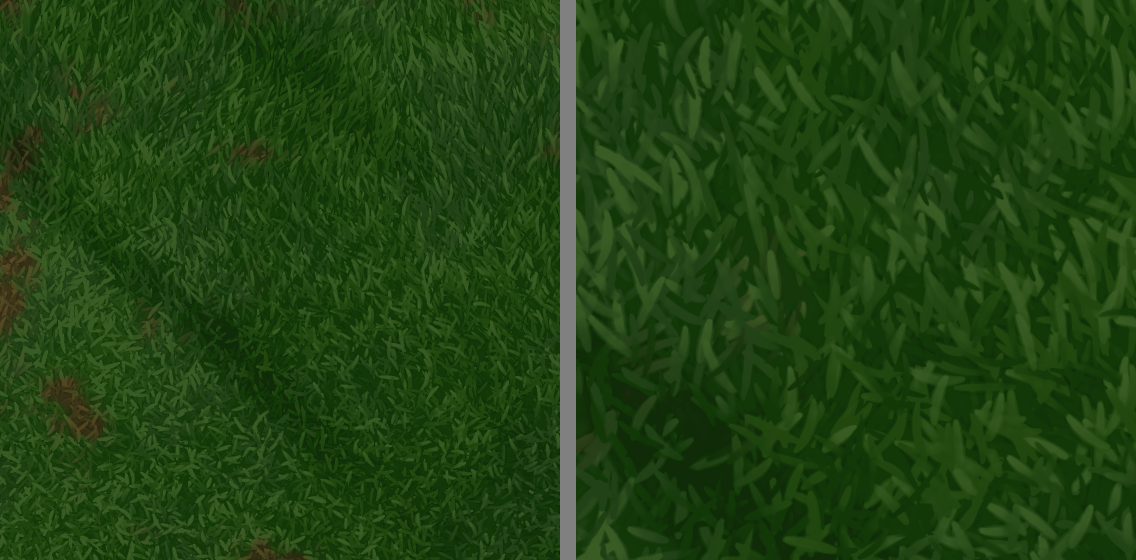
Left: the whole. Right: its middle third, enlarged.
Give the GLSL for this texture, as a WebGL 1 fragment shader.

```glsl
precision highp float;
uniform vec2 u_resolution;

#define BLADE_CELLS 26.0
#define BLADE_LAYERS 14
#define BLADE_WIDTH 0.085
#define BLADE_CONTRAST 0.70
#define PATCH_CONTRAST 0.28
#define FURROW_DEPTH 0.26
#define FURROW_WIDTH 0.04
#define DRY_AMOUNT 0.75

const vec3 SHADOW = vec3(0.06, 0.17, 0.03);
const vec3 DEEP   = vec3(0.07, 0.22, 0.03);
const vec3 LEAF   = vec3(0.13, 0.28, 0.06);
const vec3 DULL   = vec3(0.13, 0.26, 0.09);
const vec3 PALE   = vec3(0.22, 0.36, 0.14);
const vec3 STRAW  = vec3(0.27, 0.30, 0.13);
const vec3 EARTH  = vec3(0.26, 0.20, 0.10);

float hash(vec2 p) {
  vec3 q = fract(p.xyx * vec3(0.1031, 0.1030, 0.0973));
  q += dot(q, q.yzx + 33.33);
  return fract((q.x + q.y) * q.z);
}

float noise(vec2 p) {
  vec2 i = floor(p), f = fract(p);
  f = f * f * (3.0 - 2.0 * f);
  return mix(mix(hash(i), hash(i + vec2(1.0, 0.0)), f.x),
             mix(hash(i + vec2(0.0, 1.0)), hash(i + 1.0), f.x), f.y);
}

float fbm(vec2 p) {
  return 0.55 * noise(p) + 0.3 * noise(p * 2.1 + 17.0) + 0.15 * noise(p * 4.3 + 41.0);
}

float furrow(float d) {
  return exp(-d * d / (FURROW_WIDTH * FURROW_WIDTH));
}

// Broad light and shade: two parallel diagonal furrows and soft patches
float lawnLight(vec2 p) {
  float d = dot(p, vec2(0.68, 0.735)) - 0.551 + 0.04 * (noise(p * 9.0) - 0.5);
  float light = 0.45 + PATCH_CONTRAST * (fbm(p * 4.0 + 5.0) - 0.5);
  light += 0.10 * (1.0 - smoothstep(-0.08, 0.0, d));
  light += 0.12 * smoothstep(0.49, 0.58, d) * smoothstep(0.65, 0.95, p.y);
  light -= 0.06 * smoothstep(0.35, 0.7, p.x) * (1.0 - smoothstep(0.3, 0.6, p.y));
  light -= FURROW_DEPTH * furrow(d) * (1.0 - smoothstep(0.45, 0.75, p.x));
  light -= 0.6 * FURROW_DEPTH * furrow(d - 0.46) * (1.0 - smoothstep(0.6, 0.85, p.x));
  return light;
}

vec3 grassColour(float tone, float dull, float dry, float earth) {
  vec3 c = mix(SHADOW, DEEP, smoothstep(0.0, 0.22, tone));
  c = mix(c, mix(LEAF, DULL, dull), smoothstep(0.26, 0.48, tone));
  c = mix(c, PALE, smoothstep(0.54, 0.86, tone));
  c = mix(c, STRAW * (0.5 + 0.6 * tone), dry);
  return mix(c, EARTH * (0.5 + 0.9 * tone), earth);
}

void main() {
  vec2 p = gl_FragCoord.xy / min(u_resolution.x, u_resolution.y);
  float light = lawnLight(p);
  float height = smoothstep(0.1, 0.9, p.y + 0.25 * (p.x - 0.5));

  // Blades grow longer and more upright toward the top
  float halfLength = mix(0.46, 0.80, height);
  float spread = mix(3.0, 1.3, height);
  float lean = 1.2 * (noise(p * 5.0 + 3.0) - 0.5);

  // Dim ground, then layers of bent tapering blades with soft shade around them
  float tone = light - 0.15 + 0.16 * (noise(p * 110.0) - 0.5);
  float bladeDry = 0.5;
  for (int k = 0; k < BLADE_LAYERS; k++) {
    float layer = float(k);
    vec2 g = p * BLADE_CELLS + vec2(layer * 7.37, layer * 3.71);
    vec2 base = floor(g);
    for (int j = -1; j <= 1; j++) {
      for (int i = -1; i <= 1; i++) {
        vec2 cell = base + vec2(float(i), float(j));
        vec2 seed = cell + layer * 61.0;
        float r1 = hash(seed + 11.3), r2 = hash(seed + 47.9);
        float r3 = hash(seed + 83.1), r4 = hash(seed + 129.7);
        float angle = lean + spread * (r3 - 0.5);
        float c = cos(angle), s = sin(angle);
        vec2 q = g - cell - vec2(r1, r2);
        q = vec2(c * q.x - s * q.y, s * q.x + c * q.y);
        float along = q.y / (halfLength * (0.6 + 0.4 * r1));
        float bend = (r2 - 0.5) * 0.9;
        float x = abs(q.x - bend * q.y * q.y);
        float body = max(0.0, 1.0 - along * along);
        float w = BLADE_WIDTH * (0.7 + 0.6 * r4) * sqrt(body) + 0.001;
        float ends = smoothstep(0.0, 0.25, body);
        float shade = ends * (1.0 - smoothstep(w, 2.4 * w, x));
        float blade = ends * (1.0 - smoothstep(0.45 * w, 1.25 * w, x));
        float bladeTone = light + 0.12 + BLADE_CONTRAST * (r4 - 0.5) + 0.09 * along;
        tone -= 0.05 * shade;
        tone = mix(tone, bladeTone, 0.92 * blade);
        bladeDry = mix(bladeDry, r3, blade);
      }
    }
  }

  // Worn places: dull patches, straw-coloured blades and small bare spots
  float dull = smoothstep(0.42, 0.62, fbm(p * 6.0 + 31.0));
  float worn = fbm(p * 7.0 + 73.0) + 0.12 * (0.5 - p.x);
  float dry = DRY_AMOUNT * smoothstep(0.56, 0.78, worn) * smoothstep(0.35, 0.75, bladeDry);
  float earth = 0.8 * smoothstep(0.73, 0.85, worn + 0.08 * (noise(p * 60.0) - 0.5));

  tone += 0.07 * (noise(p * 190.0 + 9.0) - 0.5);
  gl_FragColor = vec4(grassColour(clamp(tone, 0.0, 1.0), dull, dry, earth), 1.0);
}
```
